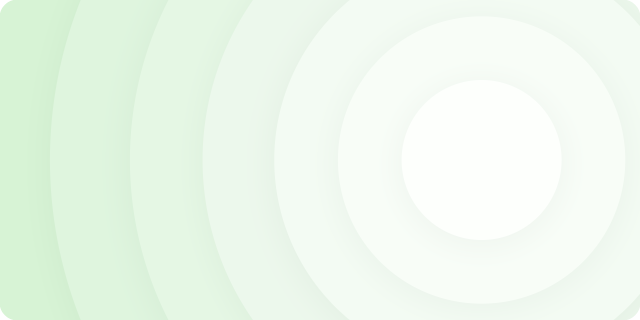
Write a Shadertoy shader that draws this background.

```glsl
// Concentric pale green discs with soft shadows on a rounded card.
#define CENTER vec2(1.505, 0.5)
#define RING_COUNT 6
#define CORNER_RADIUS 0.055
#define SHADOW_OFFSET vec2(0.0, -0.014)
#define SHADOW_BLUR 0.10
#define SHADOW_ALPHA 0.042
#define SHADOW_COLOR vec3(0.05, 0.20, 0.10)
#define CARD_COLOR vec3(0.843, 0.953, 0.835)
#define PAGE_COLOR vec3(1.0)

// Disc colour in rgb, radius in w, from the outside in.
const vec4 DISCS[RING_COUNT] = vec4[RING_COUNT](
    vec4(0.873, 0.960, 0.871, 1.349),
    vec4(0.899, 0.969, 0.896, 1.099),
    vec4(0.927, 0.971, 0.926, 0.872),
    vec4(0.954, 0.985, 0.953, 0.648),
    vec4(0.973, 0.993, 0.970, 0.449),
    vec4(0.992, 1.000, 0.990, 0.250));

float roundedBox(vec2 p, vec2 halfSize, float radius) {
    vec2 q = abs(p) - halfSize + radius;
    return length(max(q, 0.0)) + min(max(q.x, q.y), 0.0) - radius;
}

// Coverage of a shape from its signed distance, over one pixel.
float coverage(float dist, float pixel) {
    return clamp(0.5 - dist / pixel, 0.0, 1.0);
}

void mainImage(out vec4 fragColor, in vec2 fragCoord) {
    float pixel = 1.0 / iResolution.y;
    vec2 p = fragCoord * pixel;
    vec2 halfSize = 0.5 * iResolution.xy * pixel;
    vec3 color = CARD_COLOR;

    // Each disc drops a blurred shadow on those beneath it.
    for (int i = 0; i < RING_COUNT; i++) {
        vec4 disc = DISCS[i];
        float shadowDist = length(p - CENTER - SHADOW_OFFSET) - disc.w;
        float shadow = 1.0 - smoothstep(-SHADOW_BLUR, SHADOW_BLUR, shadowDist);
        color = mix(color, SHADOW_COLOR, SHADOW_ALPHA * shadow);
        color = mix(color, disc.rgb, coverage(length(p - CENTER) - disc.w, pixel));
    }

    // Rounded card corners over the page.
    float card = roundedBox(p - halfSize, halfSize, CORNER_RADIUS);
    color = mix(PAGE_COLOR, color, coverage(card - 0.5 * pixel, pixel));
    fragColor = vec4(color, 1.0);
}
```
